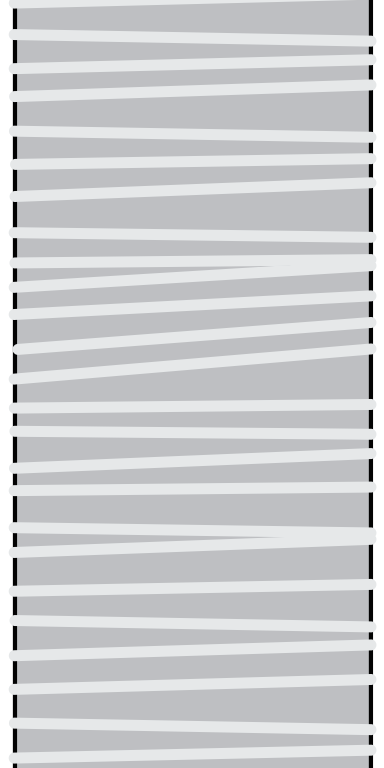
Give the GLSL for this pattern, as a Shadertoy shader.

```glsl
#define STROKES 25
#define SPACING 0.0826
#define FIRST_Y 0.008
#define STROKE_HALF 0.0143
#define RAIL_HALF 0.0055
#define RAIL_LEFT 0.039
#define RAIL_RIGHT 0.966
#define DRIFT 0.0286
#define TILT 0.0286
#define JITTER 0.013
#define PANEL_COLOR vec3(0.745, 0.750, 0.760)
#define STROKE_COLOR vec3(0.900, 0.910, 0.915)

const float TAU = 6.2831853;

float hash(float n) {
    return fract(sin(n * 12.9898) * 43758.5453);
}

float segmentDistance(vec2 p, vec2 a, vec2 b) {
    vec2 pa = p - a, ba = b - a;
    return length(pa - ba * clamp(dot(pa, ba) / dot(ba, ba), 0.0, 1.0));
}

// Height of a stroke's left end, measured down from the top
float strokeStart(float i) {
    float drift = DRIFT * (cos(TAU * (i - 6.0) / 22.0) - 0.55);
    return FIRST_Y + i * SPACING + drift * smoothstep(0.0, 4.0, i)
         + JITTER * (hash(i + 3.0) - 0.5) * 2.0 * step(0.5, i);
}

// Drop from left to right: alternating tilt with a steep group near the middle
float strokeDrop(float i) {
    float steep = (i - 10.8) / 1.5;
    return TILT * (cos(TAU * (i - 1.0) / 3.15) - 0.4)
         - 0.073 * exp(-steep * steep);
}

float coverage(float d, float pixel) {
    return clamp(0.5 - d / pixel, 0.0, 1.0);
}

void mainImage(out vec4 fragColor, in vec2 fragCoord) {
    // One unit is the canvas width; y runs downward from 0 to 2
    vec2 p = fragCoord / iResolution.xy;
    p = vec2(p.x, 2.0 * (1.0 - p.y));
    float pixel = max(1.0 / iResolution.x, 2.0 / iResolution.y);

    // Panel between two dark rails
    float panel = max(RAIL_LEFT - p.x, p.x - RAIL_RIGHT);
    vec3 color = mix(vec3(1.0), PANEL_COLOR, coverage(panel, pixel));
    color = mix(color, vec3(0.01), coverage(abs(panel) - RAIL_HALF, pixel));

    // Round-ended strokes with slightly uneven ends
    float strokes = 1e3;
    for (int k = 0; k < STROKES; k++) {
        float i = float(k);
        float y = strokeStart(i);
        float inset = 0.014 * pow(hash(i + 41.0), 6.0) - 0.002;
        vec2 a = vec2(RAIL_LEFT + inset, y);
        vec2 b = vec2(RAIL_RIGHT, y + strokeDrop(i));
        strokes = min(strokes, segmentDistance(p, a, b) - STROKE_HALF);
    }
    color = mix(color, STROKE_COLOR, coverage(strokes, pixel));

    fragColor = vec4(color, 1.0);
}
```
